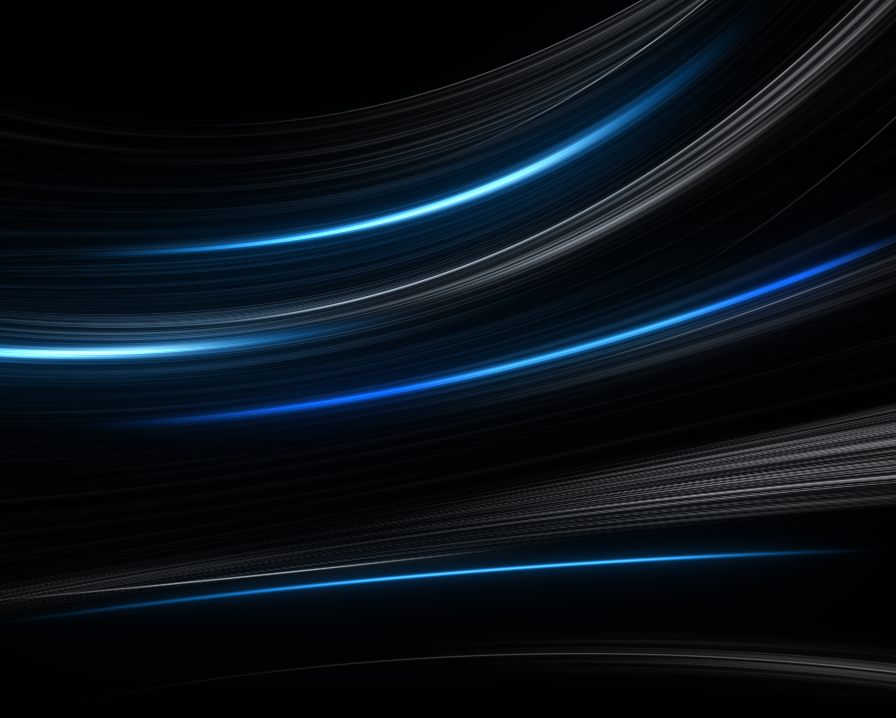
A WebGL 1 fragment shader for this background:

```glsl
precision highp float;
uniform vec2 u_resolution;

// Cubic paths y(x): coefficients of 1, x, x^2, x^3
const vec4 TOP_ARC = vec4(0.861, -0.322, 0.72, 0.0);
const vec4 TOP_INNER = vec4(0.786, -0.493, 0.97, 0.0);
const vec4 UPPER_BLUE = vec4(0.641, 0.041, -0.074, 0.596);
const vec4 SILVER = vec4(0.551, -0.117, 0.414, 0.199);
const vec4 LEFT_BLUE = vec4(0.509, -0.035, 0.33, 0.0);
const vec4 MID_BLUE = vec4(0.404, 0.002, 0.262, 0.0);
const vec4 FAN_TOP = vec4(0.205, 0.19, 0.045, 0.0);
const vec4 FAN_LINE = vec4(0.165, 0.235, -0.063, 0.0);
const vec4 LOW_WHITE = vec4(0.1645, 0.11, 0.03, 0.0);
const vec4 LOW_BLUE = vec4(0.132, 0.175, -0.0725, 0.0);
const vec4 BOTTOM_ARC = vec4(0.001, 0.273, -0.21, 0.0);

const vec3 BASE = vec3(0.003, 0.005, 0.008);
const vec3 HAZE = vec3(0.0, 0.065, 0.12);
const vec3 CYAN = vec3(0.05, 0.50, 0.88);
const vec3 AZURE = vec3(0.04, 0.36, 0.90);
const vec3 HOT = vec3(0.70, 0.55, 0.25);
const vec3 GREY = vec3(0.96, 0.98, 1.0);
const float STREAK_DENSITY = 17.0;
const float STREAK_STRETCH = 1.6;

vec2 gradient(vec2 cell) {
  float a = 6.2832 * fract(sin(dot(cell, vec2(127.1, 311.7))) * 43758.5);
  return vec2(cos(a), sin(a));
}

float gradientNoise(vec2 p) {
  vec2 i = floor(p), f = fract(p), e = vec2(1.0, 0.0);
  vec2 u = f * f * f * (f * (f * 6.0 - 15.0) + 10.0);
  float low = mix(dot(gradient(i), f), dot(gradient(i + e), f - e), u.x);
  float high = mix(dot(gradient(i + e.yx), f - e.yx), dot(gradient(i + 1.0), f - 1.0), u.x);
  return mix(low, high, u.y);
}

float height(float x, vec4 path) {
  return dot(path, vec4(1.0, x, x * x, x * x * x));
}

// Signed distance to a path, positive above it
float offset(vec2 p, vec4 path) {
  float slope = dot(path.yzw, vec3(1.0, 2.0 * p.x, 3.0 * p.x * p.x));
  slope *= u_resolution.y / u_resolution.x;
  return (p.y - height(p.x, path)) / sqrt(1.0 + slope * slope);
}

float between(vec2 p, vec4 lower, vec4 upper) {
  float a = height(p.x, lower);
  return clamp((p.y - a) / (height(p.x, upper) - a), 0.0, 1.0);
}

// Coordinate across the flow, interpolated between neighbouring paths
float flowCoordinate(vec2 p) {
  float s = 6.0 * min(p.y - height(p.x, BOTTOM_ARC), 0.0);
  s += between(p, BOTTOM_ARC, LOW_BLUE) + between(p, LOW_BLUE, FAN_LINE);
  s += between(p, FAN_LINE, FAN_TOP) + between(p, FAN_TOP, MID_BLUE);
  s += between(p, MID_BLUE, SILVER) + between(p, SILVER, UPPER_BLUE);
  s += between(p, UPPER_BLUE, TOP_ARC);
  return s + 6.0 * max(p.y - height(p.x, TOP_ARC), 0.0);
}

float streaks(float x, float s) {
  float sum = 0.0, gain = 0.8, density = STREAK_DENSITY;
  for (int i = 0; i < 3; i++) {
    sum += gain * gradientNoise(vec2(x * STREAK_STRETCH + float(i) * 7.3, s * density));
    density *= 2.1;
    gain *= 0.75;
  }
  return smoothstep(-0.35, 0.75, sum);
}

float fade(float x, float a, float b, float c, float d) {
  return smoothstep(a, b, x) * (1.0 - smoothstep(c, d, x));
}

float bell(float d, float width) {
  return exp(-d * d / (width * width));
}

float hairline(float d, float width) {
  return bell(d, max(width, 0.7 / u_resolution.y));
}

vec3 ribbon(float d, float width, float power, float heat, vec3 tint) {
  float core = hairline(d, width);
  float glow = 0.30 * exp(-abs(d) / (width * 3.5)) + 0.10 * exp(-abs(d) / 0.035);
  return power * (tint * (core * 0.85 + glow) + HOT * heat * core * core);
}

void main() {
  vec2 p = gl_FragCoord.xy / u_resolution;
  float x = p.x;
  float grain = streaks(x, flowCoordinate(p));
  float top = offset(p, TOP_ARC), inner = offset(p, TOP_INNER);
  float upper = offset(p, UPPER_BLUE), silver = offset(p, SILVER);
  float left = offset(p, LEFT_BLUE), mid = offset(p, MID_BLUE);
  float fan = offset(p, FAN_LINE), fanTop = offset(p, FAN_TOP);
  float low = offset(p, LOW_BLUE), bottom = offset(p, BOTTOM_ARC);

  // Soft blue haze and faint flow
  float haze = bell(upper + 0.02, 0.09) * fade(x, -0.3, 0.3, 0.5, 0.9);
  haze += 0.65 * bell(mid - 0.05, 0.07) * fade(x, -0.3, 0.25, 0.4, 0.95);
  vec3 color = BASE + HAZE * haze * (0.55 + 0.6 * grain);
  float flow = smoothstep(0.02, 0.08, low) * (1.0 - smoothstep(-0.02, 0.01, top));
  color += GREY * flow * grain * grain * 0.045;

  // Grey streak bundles
  float bundle = 0.55 * bell(silver + 0.023, 0.02) * fade(x, 0.25, 0.7, 0.8, 1.3);
  bundle += 0.16 * bell(silver + 0.01, 0.035) * fade(x, -0.2, 0.2, 0.5, 0.8);
  bundle += 0.20 * smoothstep(-0.03, 0.01, inner) * (1.0 - smoothstep(-0.01, 0.005, top)) * smoothstep(0.2, 0.7, x);
  bundle += 0.42 * smoothstep(-0.05, 0.0, fan) * (1.0 - smoothstep(-0.04, 0.01, fanTop)) * smoothstep(0.3, 0.85, x);
  bundle += 0.16 * bell(low - 0.035, 0.018) * fade(x, -0.2, 0.1, 0.3, 0.7);
  bundle += 0.20 * bell(bottom, 0.022) * smoothstep(0.4, 0.95, x);
  bundle += 0.12 * bell(mid + 0.03, 0.025) * smoothstep(0.3, 0.9, x);
  color += GREY * bundle * (0.15 + 1.1 * grain);

  // Fine bright edges
  float edge = 0.50 * hairline(silver, 0.0014) * fade(x, 0.18, 0.4, 0.85, 1.1);
  edge += 0.30 * hairline(top, 0.001) * fade(x, 0.15, 0.6, 0.75, 0.9);
  edge += 0.42 * hairline(inner, 0.0012) * smoothstep(0.45, 0.72, x);
  edge += 0.45 * hairline(fan, 0.0016) * smoothstep(0.4, 0.85, x);
  edge += 0.55 * hairline(offset(p, LOW_WHITE), 0.0013) * fade(x, -0.05, 0.25, 0.32, 0.6);
  edge += 0.26 * hairline(bottom, 0.0012) * smoothstep(0.05, 0.75, x);
  edge += 0.25 * hairline(mid + 0.022, 0.001) * fade(x, 0.6, 0.78, 0.85, 1.0);
  edge += 0.18 * hairline(silver + 0.145, 0.001) * smoothstep(0.7, 1.0, x);
  color += GREY * edge;

  // Luminous blue ribbons
  float strand = 0.8 + 0.4 * grain;
  float spread = mix(0.0035, 0.011, smoothstep(0.2, 0.8, x));
  color += strand * ribbon(upper, spread, fade(x, 0.05, 0.35, 0.58, 0.88), fade(x, 0.15, 0.5, 0.55, 0.75), CYAN);
  color += strand * ribbon(left, 0.009, 1.0 - smoothstep(0.12, 0.5, x), fade(x, -0.12, 0.08, 0.13, 0.35), CYAN);
  float pulse = fade(x, 0.42, 0.58, 0.72, 0.88);
  color += strand * ribbon(mid, 0.0055, fade(x, 0.06, 0.42, 0.87, 1.04), 0.35 * pulse, mix(AZURE, CYAN, pulse));
  color += ribbon(low, 0.0026, fade(x, -0.05, 0.45, 0.7, 1.0), 0.4 * fade(x, 0.2, 0.5, 0.65, 0.9), CYAN);

  gl_FragColor = vec4(min(color, 1.0), 1.0);
}
```
